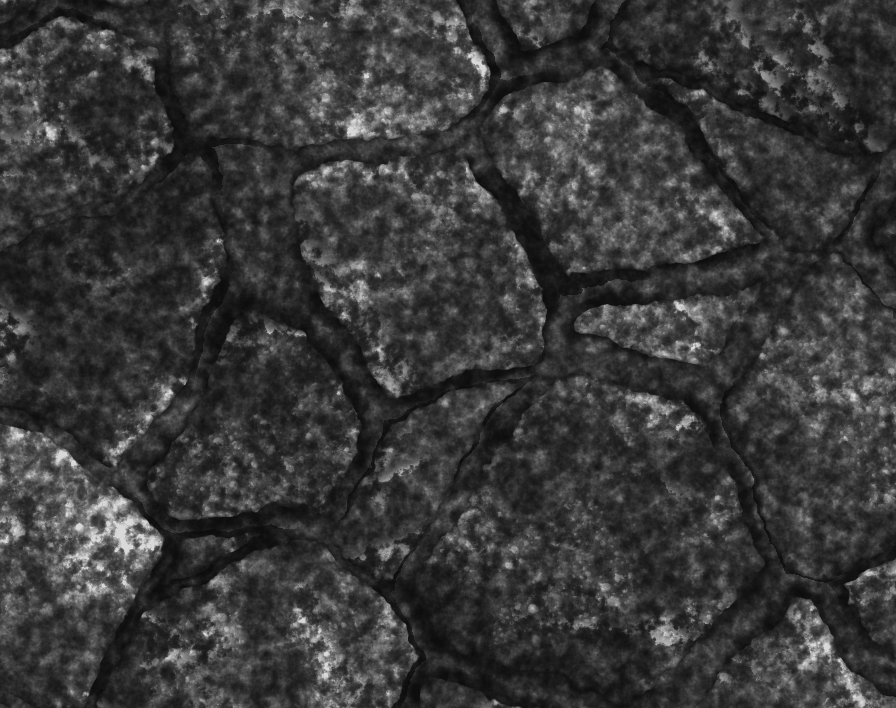
Give the GLSL for this texture, as a Shadertoy shader.

```glsl
// Draws a bed of dark broken rocks with pale mineral veins, set in grit and shadow.
#define ROCKS_PER_HEIGHT 3.3
#define SIZE_SPREAD 0.42
#define GAP_WIDTH 0.022
#define EDGE_ROUGHNESS 0.045
#define ROCK_DARK 0.155
#define ROCK_LIGHT 0.25
#define GRIT_TONE 0.165
#define GRAIN_CONTRAST 2.5
#define VEIN_STRENGTH 0.34
#define SPECK_STRENGTH 0.26
#define CORNER_SHARPNESS 65.0
#define LIGHT_DIR vec2(0.6, 0.8)

vec3 hash3(vec2 p) {
    vec3 q = fract(p.xyx * vec3(0.1031, 0.1030, 0.0973));
    q += dot(q, q.yxz + 33.33);
    return fract((q.xxy + q.yzz) * q.zyx);
}

float noise(vec2 p) {
    vec2 i = floor(p), f = fract(p);
    f = f * f * (3.0 - 2.0 * f);
    return mix(mix(hash3(i).x, hash3(i + vec2(1, 0)).x, f.x),
               mix(hash3(i + vec2(0, 1)).x, hash3(i + vec2(1, 1)).x, f.x), f.y);
}

mat2 rotation(float a) {
    return mat2(cos(a), sin(a), -sin(a), cos(a));
}

float fbm(vec2 p) {
    float sum = 0.0, amp = 0.46;
    for (int i = 0; i < 4; i++) {
        p = rotation(0.65) * p + 17.3;
        sum += amp * noise(p);
        p *= 2.03;
        amp *= 0.6;
    }
    return sum;
}

// Round dots of random size and brightness, one per cell
float dots(vec2 p) {
    vec2 cell = floor(p);
    vec3 h = hash3(cell + 5.0);
    float radius = 0.08 + 0.27 * h.z * h.z;
    float d = length(p - cell - 0.35 - 0.3 * h.xy);
    return smoothstep(radius + 0.12, radius - 0.08, d) * fract(h.z * 7.0 + h.x);
}

// Offset from p to the rock centre of a cell (xy) and the rock's weight (z)
vec3 rockSeed(vec2 cell, vec2 p) {
    vec3 h = hash3(cell + 41.0);
    return vec3(cell + 0.04 + 0.92 * h.xy - p, SIZE_SPREAD * h.z);
}

// Weighted cellular pattern: returns border distance and outward normal
vec3 rockBorder(vec2 p, out vec2 cell, out vec2 local) {
    vec2 base = floor(p);
    float best = 1e5;
    vec3 own = vec3(0.0);
    for (int y = -2; y <= 2; y++)
    for (int x = -2; x <= 2; x++) {
        vec2 c = base + vec2(x, y);
        vec3 s = rockSeed(c, p);
        float d = dot(s.xy, s.xy) - s.z;
        if (d < best) { best = d; own = s; cell = c; }
    }
    float total = 1e-20;
    vec2 normal = vec2(0.0);
    for (int y = -2; y <= 2; y++)
    for (int x = -2; x <= 2; x++) {
        if (x == 0 && y == 0) continue;
        vec3 s = rockSeed(cell + vec2(x, y), p);
        vec2 across = s.xy - own.xy;
        float len = max(length(across), 0.05);
        float d = (dot(s.xy, s.xy) - s.z - best) / (2.0 * len);
        float w = exp(-CORNER_SHARPNESS * d);
        total += w;
        normal += w * across / len;
    }
    local = -own.xy;
    return vec3(-log(total) / CORNER_SHARPNESS, normal / total);
}

float rockTone(vec2 p, vec2 local, vec2 normal, float inside, vec3 id, vec3 id2) {
    float grain = fbm(p * 21.0 + id.xy * 30.0);
    float patches = fbm(p * 3.2 + id.yz * 50.0);
    float tone = mix(ROCK_DARK, ROCK_LIGHT, id.x);
    tone *= exp(GRAIN_CONTRAST * (grain - 0.5) + 0.8 * (patches - 0.5));

    // Two broken side faces with worn ridges
    float worn = 0.5 * exp(-40.0 * abs(inside - 0.015));
    for (int i = 0; i < 2; i++) {
        vec2 faceDir = rotation(6.2832 * id.y + 2.4 * float(i)) * vec2(1, 0);
        float side = dot(local, faceDir) - 0.2 - 0.12 * id2.x + 0.15 * (patches - 0.5);
        float faceTone = mix(0.7, 1.3, fract(id2.y + 0.5 * float(i)));
        tone *= mix(1.0, faceTone, smoothstep(-0.015, 0.015, side));
        worn += 0.6 * exp(-35.0 * abs(side));
    }
    worn *= smoothstep(0.45, 0.65, patches);

    // Streaky veins, broken up by the grain
    vec2 q = rotation(mix(-0.8, 0.8, id2.z)) * p + id.zx * 20.0;
    q += 0.16 * (grain - 0.5);
    float vein = smoothstep(0.06, 0.0, abs(fbm(q * vec2(0.7, 2.4)) - 0.52));
    vein *= smoothstep(0.42, 0.65, noise(q * 2.2 + 9.0));
    float crumble = smoothstep(0.36, 0.74, grain);
    tone += VEIN_STRENGTH * crumble * (vein + worn);

    // Pale mineral specks
    vec2 speckPos = rotation(0.5 + id.x) * p + 0.04 * grain;
    float speck = dots(speckPos * 17.0) + 0.7 * dots(speckPos.yx * 31.0);
    tone += SPECK_STRENGTH * speck * smoothstep(0.42, 0.62, patches) * smoothstep(0.3, 0.6, grain);

    // Bevelled rim
    tone *= 1.0 + 0.3 * dot(normal, LIGHT_DIR) * exp(-11.0 * inside);
    return tone * mix(0.7, 1.0, smoothstep(0.0, 0.03, inside));
}

void mainImage(out vec4 fragColor, in vec2 fragCoord) {
    vec2 p = rotation(0.35) * fragCoord / iResolution.y * ROCKS_PER_HEIGHT + 6.0;
    float pixel = ROCKS_PER_HEIGHT / iResolution.y;

    // Ragged outlines
    vec2 bend = vec2(noise(p * 2.6), noise(p * 2.6 + 31.0)) - 0.5;
    vec2 chip = vec2(fbm(p * 7.0), fbm(p * 7.0 + 57.0)) - 0.5;
    vec2 cell, local;
    vec3 border = rockBorder(p + 0.14 * bend + 2.0 * EDGE_ROUGHNESS * chip, cell, local);
    vec3 id = hash3(cell + 7.0), id2 = hash3(cell + 83.0);
    float inside = border.x - GAP_WIDTH * (0.3 + 1.4 * id.z) - 0.15 * pow(id2.x, 4.0);

    // Grit, shaded close to the rocks
    float shade = smoothstep(0.0, 0.08, -inside + 0.12 * (noise(p * 2.5) - 0.45));
    float grit = GRIT_TONE * exp(2.6 * (fbm(p * 20.0) - 0.5)) * mix(0.4, 1.05, shade);

    float rock = rockTone(p, local, border.yz, max(inside, 0.0), id, id2);
    float tone = mix(grit, rock, smoothstep(-pixel, pixel, inside));
    fragColor = vec4(vec3(clamp(tone + 0.015, 0.05, 0.85)), 1.0);
}
```
